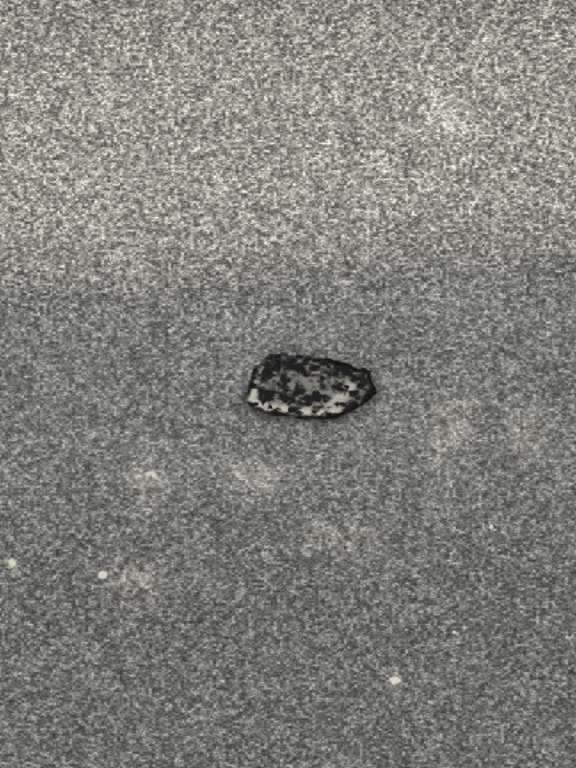
Give the GLSL for this texture, as a WebGL 2 fragment shader.

```glsl
#version 300 es
precision highp float;
// A dark, chipped stone fragment lying on a grainy grey sheet, lit from the top.
// The sheet is a tilted gradient with value-noise grain, worn patches and specks;
// the stone is a roughened polygon distance field with a pale broken rim.
// Space: x runs 0..1 across the canvas, y runs 0..4/3 upward.

uniform vec2 u_resolution;
out vec4 fragColor;

const float HEIGHT = 4.0 / 3.0;
const vec3 WARM_TINT = vec3(1.015, 0.99, 0.925);
const vec3 COOL_TINT = vec3(1.0, 1.0, 0.975);
const float FAR_LIGHT = 0.60;
const float NEAR_LIGHT = 0.425;
const float TILT = 0.10;
const vec2 GRAIN_SCALE = vec2(180.0, 225.0);
const float GRAIN_FAR = 0.66;
const float GRAIN_NEAR = 0.44;
const vec2 STONE_CENTER = vec2(0.536, 0.661);
const float STONE_ROUGHNESS = 0.010;
const vec3 STONE_DARK = vec3(0.13, 0.13, 0.13);
const vec3 STONE_GREY = vec3(0.50, 0.49, 0.46);
const vec3 RIM_COLOR = vec3(0.74, 0.73, 0.67);
const vec3 CREVICE = vec3(0.09, 0.075, 0.07);
const vec3 SPECK_COLOR = vec3(0.90, 0.87, 0.80);

// Stone outline, clockwise from its left tip
const int CORNERS = 9;
const vec2 OUTLINE[CORNERS] = vec2[CORNERS](
  vec2(0.421, 0.635), vec2(0.443, 0.691), vec2(0.469, 0.720),
  vec2(0.590, 0.707), vec2(0.642, 0.688), vec2(0.653, 0.651),
  vec2(0.608, 0.616), vec2(0.559, 0.602), vec2(0.460, 0.615));

// Worn patches: centre, radii
const int PATCHES = 8;
const vec4 PATCH[PATCHES] = vec4[PATCHES](
  vec4(0.445, 0.510, 0.085, 0.036), vec4(0.255, 0.500, 0.045, 0.075),
  vec4(0.785, 0.590, 0.055, 0.090), vec4(0.910, 0.580, 0.050, 0.060),
  vec4(0.225, 0.310, 0.070, 0.055), vec4(0.780, 1.120, 0.060, 0.050),
  vec4(0.687, 0.145, 0.014, 0.032), vec4(0.600, 0.400, 0.090, 0.045));

// Bright specks: centre, radius
const int SPECKS = 8;
const vec3 SPECK[SPECKS] = vec3[SPECKS](
  vec3(0.178, 0.336, 0.008), vec3(0.685, 0.153, 0.008),
  vec3(0.018, 0.357, 0.010), vec3(0.295, 0.760, 0.005),
  vec3(0.852, 0.418, 0.005), vec3(0.262, 0.512, 0.009),
  vec3(0.050, 1.110, 0.008), vec3(0.790, 0.236, 0.004));

float hash(vec2 p) {
  vec3 q = fract(p.xyx * 0.1031);
  q += dot(q, q.yzx + 33.33);
  return fract((q.x + q.y) * q.z);
}

float noise(vec2 p) {
  vec2 i = floor(p), f = fract(p);
  f = f * f * (3.0 - 2.0 * f);
  return mix(mix(hash(i), hash(i + vec2(1, 0)), f.x),
             mix(hash(i + vec2(0, 1)), hash(i + vec2(1, 1)), f.x), f.y);
}

float fbm(vec2 p) {
  return 0.55 * noise(p) + 0.30 * noise(p * 2.1 + 17.0) + 0.15 * noise(p * 4.3 + 41.0);
}

float segmentDistance(vec2 p, vec2 a, vec2 b) {
  vec2 e = b - a;
  return length(p - a - e * clamp(dot(p - a, e) / dot(e, e), 0.0, 1.0));
}

float outlineDistance(vec2 p) {
  float d = 10.0, side = 1.0;
  for (int i = 0; i < CORNERS; i++) {
    vec2 a = OUTLINE[i], b = OUTLINE[(i + 1) % CORNERS];
    d = min(d, segmentDistance(p, a, b));
    if ((a.y > p.y) != (b.y > p.y) &&
        p.x < a.x + (b.x - a.x) * (p.y - a.y) / (b.y - a.y)) side = -side;
  }
  return d * side;
}

vec3 sheet(vec2 p) {
  // Broad light, fading below a slanted soft edge
  float level = p.y - TILT * (0.5 - p.x) * -1.0 * smoothstep(0.6, 1.0, p.y);
  float far = smoothstep(0.70, 1.02, level + 0.06 * (fbm(p * vec2(3.0, 9.0)) - 0.5));
  float light = mix(NEAR_LIGHT, FAR_LIGHT, far);
  light += 0.035 * smoothstep(0.25, 0.55, p.y) * (1.0 - far);
  light -= 0.04 * smoothstep(1.15, HEIGHT, p.y);
  float streak = p.y - 0.80 - 0.07 * p.x;
  light -= 0.035 * exp(-streak * streak * 900.0);
  light += 0.05 * (fbm(p * vec2(7.0, 12.0)) - 0.5);

  // Worn patches with ragged cover
  float worn = 0.0;
  for (int i = 0; i < PATCHES; i++) {
    vec2 q = (p - PATCH[i].xy) / PATCH[i].zw;
    worn = max(worn, 1.0 - smoothstep(0.2, 1.2, length(q) + fbm(p * 32.0) - 0.5));
  }
  light += worn * 0.14 * smoothstep(0.25, 0.65, fbm(p * 65.0));

  // Fine grain, with brighter fibres
  float grain = 0.6 * noise(p * GRAIN_SCALE) + 0.4 * noise(p * GRAIN_SCALE * 1.8 + 9.0) - 0.5;
  light += grain * mix(GRAIN_NEAR, GRAIN_FAR, far) + 0.6 * grain * max(grain, 0.0);
  vec3 color = light * mix(COOL_TINT, WARM_TINT, clamp(far + worn * 0.8, 0.0, 1.0));

  // Specks: a few large ones, then a sparse jittered grid
  float speck = 0.0;
  for (int i = 0; i < SPECKS; i++) {
    float r = SPECK[i].z;
    float d = length(p - SPECK[i].xy) + r * (noise(p * 130.0) - 0.5);
    speck = max(speck, 1.0 - smoothstep(0.4 * r, 1.1 * r, d));
  }
  vec2 cell = floor(p * 22.0);
  vec2 spot = 0.2 + 0.6 * vec2(hash(cell + 3.0), hash(cell + 71.0));
  float dust = 1.0 - smoothstep(0.03, 0.09, length(fract(p * 22.0) - spot));
  speck = max(speck, 0.6 * dust * step(0.88, hash(cell + 29.0)));
  return mix(color, SPECK_COLOR, 0.85 * speck);
}

vec3 stone(vec2 p, float d) {
  vec2 toward = normalize((p - STONE_CENTER) * vec2(0.6, 1.0) + 1e-5);
  float rough = fbm(p * vec2(75.0, 95.0));
  vec3 color = mix(STONE_DARK, STONE_GREY, smoothstep(0.42, 0.80, rough + 0.06));
  // Pale rim on the lower left, and a ridge across the right end
  float rim = smoothstep(0.05, 0.5, dot(toward, vec2(-0.5, -0.866)));
  rim *= smoothstep(0.002, 0.008, -d) * (1.0 - smoothstep(0.012, 0.026, -d));
  float ridge = segmentDistance(p, vec2(0.568, 0.618), vec2(0.608, 0.662));
  rim = max(rim, 0.8 * (1.0 - smoothstep(0.004, 0.016, ridge)));
  color = mix(color, RIM_COLOR, rim * smoothstep(0.28, 0.55, rough));
  // Dark outer crevice
  float edge = 1.0 - smoothstep(0.002, 0.010, -d);
  return mix(color, CREVICE, edge * mix(0.5, 0.95, smoothstep(-0.4, 0.5, toward.x)));
}

void main() {
  vec2 p = gl_FragCoord.xy / u_resolution * vec2(1.0, HEIGHT);
  float d = outlineDistance(p) + STONE_ROUGHNESS * (fbm(p * 55.0) - 0.5);
  float soft = 1.0 / u_resolution.x;
  vec3 color = sheet(p);
  // Contact shade, heavier under the stone
  float below = smoothstep(0.03, -0.05, p.y - STONE_CENTER.y);
  color *= 1.0 - mix(0.15, 0.5, below) * exp(-max(d, 0.0) * 110.0);
  color = mix(color, stone(p, d), 1.0 - smoothstep(-soft, soft * 1.5, d));
  fragColor = vec4(clamp(color, 0.0, 1.0), 1.0);
}
```
